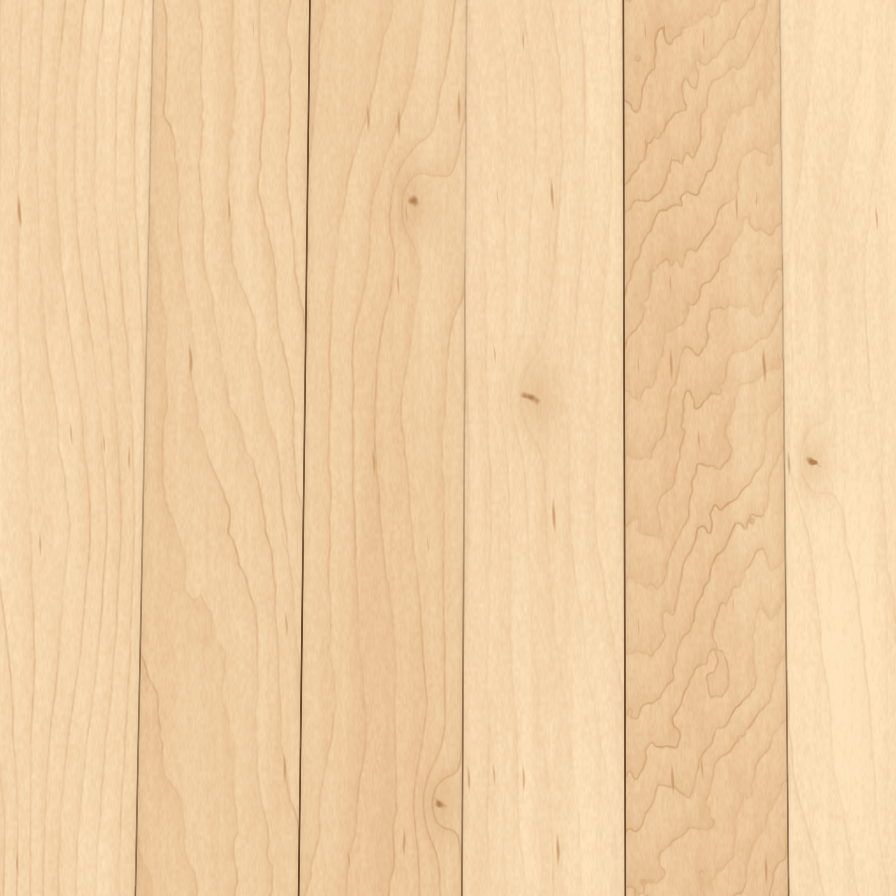
Give the GLSL for this texture, as a Shadertoy shader.

```glsl
// Six pale maple floor boards, fanned slightly, with growth rings, knots and flecks.
#define FIRST_SEAM vec2(0.151, 0.171)  // x of the first seam at bottom, top
#define PITCH vec2(0.1823, 0.1749)     // board width at bottom, top
#define SEAM_HALF_WIDTH 0.0010
#define RING_WIDTH 0.0017
#define FLECK_GRID vec2(30.0, 11.0)
#define FLECK_CHANCE 0.15
#define FIBRE_AMOUNT 0.16
#define PORE_AMOUNT 0.26
#define PALE vec3(0.985, 0.878, 0.720)
#define TAN vec3(0.895, 0.735, 0.555)
#define RING vec3(0.765, 0.560, 0.365)
#define GAP vec3(0.330, 0.200, 0.105)

// Per board: paleness, rings across, rings along the length, ring contrast
const vec4 BOARDS[6] = vec4[6](
    vec4(0.72, 8.0, 1.0, 0.46), vec4(0.52, 5.0, 4.0, 0.66),
    vec4(0.50, 5.0, -1.6, 0.64), vec4(0.84, 6.0, 0.8, 0.28),
    vec4(0.30, 4.5, -14.0, 0.80), vec4(0.94, 5.0, 1.2, 0.30));

// Per knot: centre x, centre y, radius
const vec3 KNOTS[4] = vec3[4](
    vec3(0.462, 0.775, 0.010), vec3(0.592, 0.556, 0.010),
    vec3(0.907, 0.484, 0.008), vec3(0.490, 0.104, 0.008));

float hash(vec2 p) {
    vec3 q = fract(vec3(p.xyx) * 0.1031);
    q += dot(q, q.yzx + 33.33);
    return fract((q.x + q.y) * q.z);
}

float noise(vec2 p) {
    vec2 i = floor(p), f = fract(p);
    f = f * f * (3.0 - 2.0 * f);
    return mix(mix(hash(i), hash(i + vec2(1, 0)), f.x),
               mix(hash(i + vec2(0, 1)), hash(i + vec2(1, 1)), f.x), f.y);
}

// Thin tapered mineral streaks, at most one in each grid cell
float flecks(vec2 uv) {
    vec2 cell = floor(uv * FLECK_GRID);
    vec2 centre = vec2(0.3) + 0.4 * vec2(hash(cell + 11.0), hash(cell + 27.0));
    vec2 d = (fract(uv * FLECK_GRID) - centre) / FLECK_GRID;
    float size = mix(0.4, 1.0, hash(cell + 53.0));
    d.x += 0.002 * (noise(uv * vec2(30.0, 60.0)) - 0.5) + 0.04 * d.y;
    float shape = 1.0 - smoothstep(0.15, 1.0, length(d / (size * vec2(0.0030, 0.026))));
    return shape * size * step(hash(cell), FLECK_CHANCE);
}

void mainImage(out vec4 fragColor, in vec2 fragCoord) {
    vec2 uv = fragCoord / iResolution.xy;
    float pixel = 1.0 / iResolution.y;

    // Board layout
    float pitch = mix(PITCH.x, PITCH.y, uv.y);
    float u = (uv.x - mix(FIRST_SEAM.x, FIRST_SEAM.y, uv.y)) / pitch;
    float id = floor(u) + 1.0;
    float across = fract(u);
    vec4 board = BOARDS[int(clamp(id, 0.0, 5.0))];
    vec2 shift = vec2(id * 17.0, id * 5.3);

    // Growth ring field, rougher where the rings run along the board
    float rings = board.y * across + board.z * uv.y;
    rings += 2.2 * (noise(vec2(across * 1.6, uv.y * 2.4) + shift) - 0.5);
    float jag = noise(vec2(across * 5.0, uv.y * 12.0) + shift)
              + 0.45 * noise(vec2(across * 13.0, uv.y * 34.0) + shift)
              + 0.12 * noise(vec2(across * 30.0, uv.y * 110.0) + shift) - 0.78;
    rings += jag * (0.10 + 0.085 * abs(board.z));

    // Knots bend the rings and darken the wood
    float knot = 0.0, halo = 0.0;
    for (int i = 0; i < 4; i++) {
        vec2 d = uv - KNOTS[i].xy;
        float size = KNOTS[i].z;
        float bend = exp(-dot(d * vec2(1.0, 0.55), d * vec2(1.0, 0.55)) / (size * size * 7.0));
        rings += 1.5 * bend;
        halo += bend;
        d.y += 0.3 * d.x;
        float r = length(d * vec2(1.0, 1.5)) / size + 0.9 * (noise(uv * 190.0) - 0.5);
        knot = max(knot, 1.0 - smoothstep(0.0, 1.0, r));
    }

    // Fine broken ring lines, each with a soft shade on one side
    float slope = clamp(length(vec2(dFdx(rings), dFdy(rings))) / pixel, 12.0, 160.0);
    float phase = fract(rings);
    float lineDist = min(phase, 1.0 - phase) / slope;
    float line = 1.0 - smoothstep(0.0, RING_WIDTH + 0.5 * pixel, lineDist);
    line *= mix(0.1, 1.1, noise(vec2(across * 4.0, uv.y * 9.0) + shift + 40.0));
    line *= mix(0.6, 1.1, noise(uv * vec2(90.0, 130.0)));
    float shade = phase * phase * phase * (1.0 - smoothstep(0.97, 1.0, phase));

    // Broad tone, long warm bands, fine fibres and short pores
    float fibre = noise(uv * vec2(190.0, 7.0) + shift) + noise(uv * vec2(380.0, 90.0)) - 1.0;
    float pores = noise(uv * vec2(509.0, 210.0) + shift) - 0.5;
    float cloud = noise(vec2(across * 2.5, uv.y * 2.2) + shift + 9.0) - 0.5;
    float band = noise(vec2(across * 8.0 + jag * 0.3, uv.y * 1.8) + shift + 70.0) - 0.5;
    float tone = board.x + 0.30 * cloud + 0.20 * band + 0.08 * (uv.y - 0.5);
    tone += FIBRE_AMOUNT * fibre + PORE_AMOUNT * pores;
    vec3 color = mix(TAN, PALE, min(tone, 1.12));

    // Rings, flecks and knots
    color = mix(color, RING, board.w * (0.66 * line + 0.22 * shade));
    color = mix(color, RING, 0.75 * flecks(uv));
    color = mix(color, RING, 0.20 * min(halo, 1.0));
    color = mix(color, RING * vec3(0.85, 0.78, 0.70), 0.80 * knot);

    // Seams: every other one is tight and fades towards the top
    float seamDist = min(across, 1.0 - across) * pitch;
    float tight = 1.0 - mod(floor(u + 0.5), 2.0);
    float depth = mix(0.90, mix(0.62, 0.14, smoothstep(0.0, 0.8, uv.y)), tight);
    depth *= mix(0.75, 1.0, noise(vec2(id, uv.y * 7.0)));
    float gap = 1.0 - smoothstep(SEAM_HALF_WIDTH - 0.5 * pixel, SEAM_HALF_WIDTH + 0.5 * pixel, seamDist);
    color *= 1.0 - 0.06 * exp(-seamDist / 0.003);
    color = mix(color, GAP, gap * depth);

    fragColor = vec4(color, 1.0);
}
```
